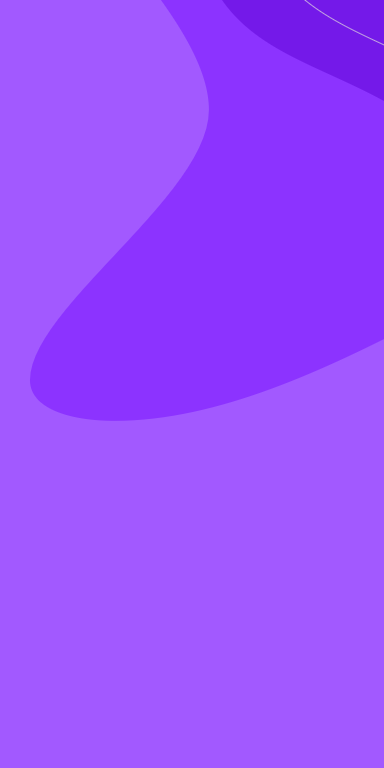
Give the GLSL for this background, as a Shadertoy shader.

```glsl
// Flat violet backdrop with a sweeping blob, a darker corner wave and a fine pale arc.

const vec3 LIGHT_VIOLET = vec3(0.635, 0.350, 1.000);
const vec3 VIVID_VIOLET = vec3(0.548, 0.200, 1.000);
const vec3 DEEP_VIOLET  = vec3(0.455, 0.098, 0.915);
const vec3 PALE_LILAC   = vec3(0.760, 0.640, 0.880);
const float ARC_WIDTH = 0.0026;
const int CURVE_STEPS = 28;

vec2 cubicBezier(vec2 a, vec2 b, vec2 c, vec2 d, float t) {
    float s = 1.0 - t;
    return s * s * s * a + 3.0 * s * s * t * b + 3.0 * s * t * t * c + t * t * t * d;
}

float segmentDistance(vec2 p, vec2 a, vec2 b) {
    vec2 along = b - a;
    float h = clamp(dot(p - a, along) / dot(along, along), 0.0, 1.0);
    return length(p - a - h * along);
}

// x: distance to the outline so far; y: side, flipped by each crossing left of p
vec2 addCurve(vec2 field, vec2 p, vec2 a, vec2 b, vec2 c, vec2 d) {
    vec2 start = a;
    for (int i = 1; i <= CURVE_STEPS; i++) {
        vec2 end = cubicBezier(a, b, c, d, float(i) / float(CURVE_STEPS));
        field.x = min(field.x, segmentDistance(p, start, end));
        if ((start.y > p.y) != (end.y > p.y)) {
            float crossing = mix(start.x, end.x, (p.y - start.y) / (end.y - start.y));
            if (crossing < p.x) field.y = -field.y;
        }
        start = end;
    }
    return field;
}

float fillCoverage(vec2 field, float pixel) {
    return clamp(0.5 - field.x * field.y / pixel, 0.0, 1.0);
}

float strokeCoverage(float dist, float width, float pixel) {
    float edge = clamp((0.5 * width - dist) / pixel + 0.5, 0.0, 1.0);
    return min(edge, width / pixel);
}

void mainImage(out vec4 fragColor, in vec2 fragCoord) {
    // Canvas spans 1 unit across and 2 units up
    vec2 p = fragCoord / iResolution.xy * vec2(1.0, 2.0);
    float pixel = 1.0 / iResolution.x;
    vec2 emptyField = vec2(10.0, 1.0);

    // Blob: upper bulge, long diagonal, rounded tip, rising underside
    vec2 tip = vec2(0.078, 1.010), waist = vec2(0.544, 1.714), base = vec2(0.299, 0.904);
    vec2 blob = addCurve(emptyField, p, vec2(0.419, 2.0), vec2(0.490, 1.901), vec2(0.544, 1.802), waist);
    blob = addCurve(blob, p, waist, vec2(0.544, 1.492), vec2(0.078, 1.198), tip);
    blob = addCurve(blob, p, tip, vec2(0.078, 0.938), vec2(0.177, 0.904), base);
    blob = addCurve(blob, p, base, vec2(0.534, 0.904), vec2(0.781, 1.008), vec2(1.0, 1.117));

    // Corner wave and the arc inside it
    vec2 wave = addCurve(emptyField, p, vec2(0.578, 2.0), vec2(0.672, 1.865), vec2(0.833, 1.828), vec2(1.0, 1.737));
    vec2 arc = addCurve(emptyField, p, vec2(0.794, 2.0), vec2(0.854, 1.951), vec2(0.927, 1.917), vec2(1.0, 1.883));

    // Layers from back to front
    vec3 color = mix(LIGHT_VIOLET, VIVID_VIOLET, fillCoverage(blob, pixel));
    color = mix(color, DEEP_VIOLET, fillCoverage(wave, pixel));
    color = mix(color, PALE_LILAC, strokeCoverage(arc.x, ARC_WIDTH, pixel));
    fragColor = vec4(color, 1.0);
}
```
